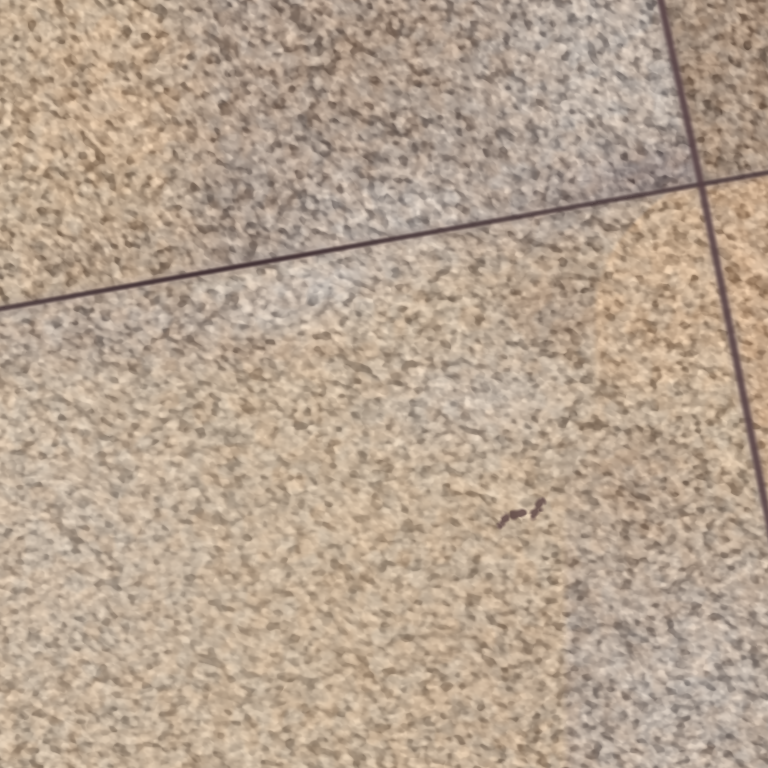
Write a three.js fragment shader that draws this texture.

```glsl
// Speckled granite paving slabs with dark joints, warm and grey weathering and a small stain.
varying vec2 vUv;

const vec3 TAN = vec3(0.768, 0.686, 0.592);
const vec3 OCHRE = vec3(0.770, 0.655, 0.545);
const vec3 BROWN = vec3(0.670, 0.585, 0.512);
const vec3 GREY = vec3(0.680, 0.622, 0.580);
const vec3 PALE = vec3(0.755, 0.710, 0.672);
const vec3 SHADE = vec3(0.570, 0.510, 0.495);
const vec3 JOINT = vec3(0.270, 0.205, 0.215);
const vec3 STAIN = vec3(0.390, 0.300, 0.290);

vec3 hash3(vec2 p) {
  vec3 q = vec3(dot(p, vec2(127.1, 311.7)), dot(p, vec2(269.5, 183.3)), dot(p, vec2(419.2, 371.9)));
  return fract(sin(q) * 43758.545);
}

// Smooth cellular noise: random tones from -1 to 1 blended around jittered points.
float cellTone(vec2 p, float sharpness) {
  vec2 cell = floor(p);
  vec2 sum = vec2(0.0);
  for (int j = -1; j <= 1; j++) {
    for (int i = -1; i <= 1; i++) {
      vec2 id = cell + vec2(float(i), float(j));
      vec3 h = hash3(id);
      vec2 d = id + h.xy - p;
      sum += exp(-sharpness * dot(d, d)) * vec2(h.z * 2.0 - 1.0, 1.0);
    }
  }
  return sum.x / sum.y;
}

vec2 rotate(vec2 p, float a) {
  return vec2(cos(a) * p.x - sin(a) * p.y, sin(a) * p.x + cos(a) * p.y);
}

// Soft elliptical patch of weathering, tilted by an angle.
float patchAt(vec2 p, vec2 centre, vec2 radius, float tilt) {
  vec2 d = rotate(p - centre, -tilt) / radius;
  return exp(-dot(d, d));
}

float segment(vec2 p, vec2 a, vec2 b) {
  vec2 ab = b - a;
  return length(p - a - ab * clamp(dot(p - a, ab) / dot(ab, ab), 0.0, 1.0));
}

float line(float dist, float halfWidth, float blur) {
  return 1.0 - smoothstep(halfWidth - blur, halfWidth + blur, dist);
}

vec3 upperSlab(vec2 p) {
  vec3 c = mix(TAN * 0.97, GREY * 0.98, smoothstep(0.16, 0.32, p.x));
  c = mix(c, OCHRE, 0.6 * patchAt(p, vec2(0.15, 0.87), vec2(0.15, 0.13), 0.0));
  c = mix(c, BROWN, 0.7 * patchAt(p, vec2(0.48, 0.93), vec2(0.18, 0.12), 0.0));
  c = mix(c, BROWN, 0.5 * patchAt(p, vec2(0.16, 0.67), vec2(0.20, 0.05), 0.17));
  c = mix(c, PALE, 0.8 * patchAt(p, vec2(0.78, 0.91), vec2(0.13, 0.13), 0.0));
  c = mix(c, PALE * 1.02, 0.9 * patchAt(p, vec2(0.52, 0.72), vec2(0.12, 0.04), 0.17));
  return mix(c, SHADE, 0.7 * patchAt(p, vec2(0.86, 0.775), vec2(0.13, 0.035), 0.17));
}

vec3 lowerSlab(vec2 p) {
  vec3 c = mix(TAN, PALE, 0.4 * patchAt(p, vec2(0.08, 0.30), vec2(0.20, 0.25), 0.0));
  c = mix(c, GREY, 0.75 * patchAt(p, vec2(0.14, 0.58), vec2(0.28, 0.06), 0.10));
  c = mix(c, PALE * 1.02, 0.95 * patchAt(p, vec2(0.42, 0.635), vec2(0.17, 0.05), 0.35));
  c = mix(c, GREY, 0.85 * patchAt(p, vec2(0.72, 0.705), vec2(0.17, 0.04), 0.17));
  c = mix(c, BROWN, 0.55 * patchAt(p, vec2(0.31, 0.545), vec2(0.13, 0.025), 0.0));
  c = mix(c, BROWN * 0.98, 0.85 * patchAt(p, vec2(0.73, 0.60), vec2(0.10, 0.07), 0.0));
  c = mix(c, PALE, 0.65 * patchAt(p, vec2(0.62, 0.48), vec2(0.13, 0.07), 0.0));
  c = mix(c, BROWN, 0.3 * patchAt(p, vec2(0.66, 0.13), vec2(0.12, 0.20), 0.0));
  // Curved warm edge near the corner
  float bend = max(p.y - 0.60, 0.0);
  float edge = 0.775 + 4.2 * bend * bend;
  float warm = smoothstep(-0.005, 0.006, p.x - edge) * smoothstep(0.44, 0.58, p.y);
  c = mix(c, mix(OCHRE, TAN, 0.35), 0.95 * warm);
  // Grey strip with a straight left edge
  float strip = smoothstep(0.728, 0.744, p.x) * (1.0 - smoothstep(0.18, 0.45, p.y));
  c = mix(c, GREY, 0.75 * strip);
  c = mix(c, BROWN, 0.7 * patchAt(p, vec2(0.83, 0.37), vec2(0.09, 0.09), 0.0));
  return mix(c, PALE, 0.75 * patchAt(p, vec2(0.90, 0.10), vec2(0.11, 0.11), 0.0));
}

void main() {
  vec2 p = vUv;
  vec2 crossing = vec2(0.913, 0.760);
  // Slabs on each side of the two joints
  float above = smoothstep(-0.002, 0.002, p.y - crossing.y - 0.177 * (p.x - crossing.x));
  float slant = p.y > crossing.y ? 0.222 : 0.200;
  float right = smoothstep(-0.002, 0.002, p.x - crossing.x + slant * (p.y - crossing.y));
  vec3 leftStone = mix(lowerSlab(p), upperSlab(p), above);
  vec3 color = mix(leftStone, mix(OCHRE, BROWN * 0.96, above), right);

  // Fine flecks, slanted differently on each slab
  vec2 grainUv = rotate(p + 0.002 * sin(p.yx * 37.0 + vec2(0.0, 1.7)), above > 0.5 ? 0.6 : 0.3);
  float grain = cellTone(grainUv * vec2(112.0, 156.0), 3.5);
  float fine = cellTone(grainUv * vec2(170.0, 220.0) + 31.0, 3.5);
  float contrast = mix(1.06, 0.76, patchAt(p, vec2(0.30, 0.22), vec2(0.42, 0.30), 0.0));
  float flecks = smoothstep(0.15, 0.80, -grain);
  color += contrast * (0.125 * grain + 0.08 * fine - 0.075 * flecks) * vec3(1.03, 1.0, 0.93);
  color += vec3(0.014, 0.0, -0.012) * cellTone(p * 60.0 + 7.0, 4.0);

  // Small broken stain
  float stain = segment(p, vec2(0.653, 0.319), vec2(0.659, 0.327));
  stain = min(stain, segment(p, vec2(0.669, 0.328), vec2(0.680, 0.332)));
  stain = min(stain, segment(p, vec2(0.694, 0.328), vec2(0.704, 0.346)));
  color = mix(color, STAIN, 0.85 * line(stain + 0.003 * fine, 0.005, 0.003));

  // Joints with a soft dirty border
  float across = min(segment(p, vec2(-0.01, 0.596), crossing), segment(p, crossing, vec2(1.01, 0.777)));
  float down = min(segment(p, vec2(0.858, 1.01), crossing), segment(p, crossing, vec2(1.007, 0.290)));
  color = mix(color, SHADE, 0.4 * line(min(across, down), 0.008, 0.008));
  float depth = 0.78 + 0.22 * patchAt(p, vec2(0.30, 0.65), vec2(0.25, 0.20), 0.0);
  color = mix(color, JOINT, depth * line(across, 0.0030, 0.0026));
  color = mix(color, JOINT * 1.25, 0.85 * line(down, 0.0043, 0.0038));
  gl_FragColor = vec4(clamp(color, 0.0, 1.0), 1.0);
}
```
